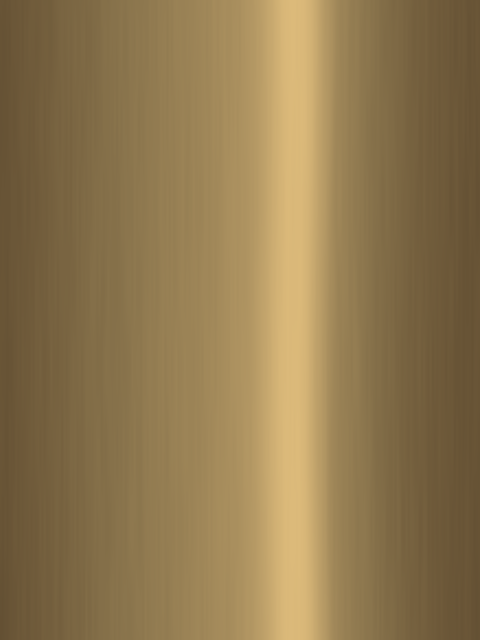
Write a Shadertoy shader that draws this texture.

```glsl
// Brushed brass sheet with one bright vertical reflection right of centre.
// A lopsided brightness profile across the width sets the sheen, and
// stretched value noise in several sizes adds the fine vertical brushing.

float hash(vec2 p) {
    vec3 q = fract(vec3(p.xyx) * 0.1031);
    q += dot(q, q.yzx + 33.33);
    return fract((q.x + q.y) * q.z);
}

float valueNoise(vec2 p) {
    vec2 cell = floor(p);
    vec2 f = fract(p);
    f = f * f * (3.0 - 2.0 * f);
    float low = mix(hash(cell), hash(cell + vec2(1.0, 0.0)), f.x);
    float high = mix(hash(cell + vec2(0.0, 1.0)), hash(cell + vec2(1.0, 1.0)), f.x);
    return mix(low, high, f.y);
}

// Brightness by signed distance from the reflection's centre line.
float sheen(float d) {
    // Long, nearly straight rise with a soft glow on the left
    float left = 0.72 + 0.53 * d + 0.14 * exp(-pow(d / 0.055, 2.0));
    // Broad bright shoulder, then a quick fall into shade on the right
    float right = 0.35 + 0.30 * exp(-5.5 * max(d - 0.08, 0.0))
                + 0.21 * (1.0 - smoothstep(0.02, 0.10, d));
    return d < 0.0 ? left : right;
}

// Vertical scratches, from wide faint bands to hair-thin lines.
float brushing(vec2 uv) {
    float grain = 0.0;
    vec2 stretch = vec2(38.0, 1.8);
    float strength = 0.010;
    for (int i = 0; i < 3; i++) {
        grain += strength * (valueNoise(uv * stretch + float(i) * 17.3) - 0.5);
        stretch *= vec2(2.4, 2.1);
        strength *= 1.3;
    }
    return grain;
}

void mainImage(out vec4 fragColor, in vec2 fragCoord) {
    vec2 uv = fragCoord / iResolution.xy;

    // The reflection drifts slightly along the height
    float centre = 0.602 + 0.004 * sin(6.0 * uv.y + 2.5);
    float light = sheen(uv.x - centre);
    light += brushing(uv) * mix(1.0, 0.55, smoothstep(0.60, 0.85, light));

    // Shaded brass is a little redder than lit brass
    vec3 tint = mix(vec3(1.0, 0.805, 0.515), vec3(1.0, 0.845, 0.555),
                    smoothstep(0.38, 0.55, light));
    fragColor = vec4(clamp(light * tint, 0.0, 1.0), 1.0);
}
```
